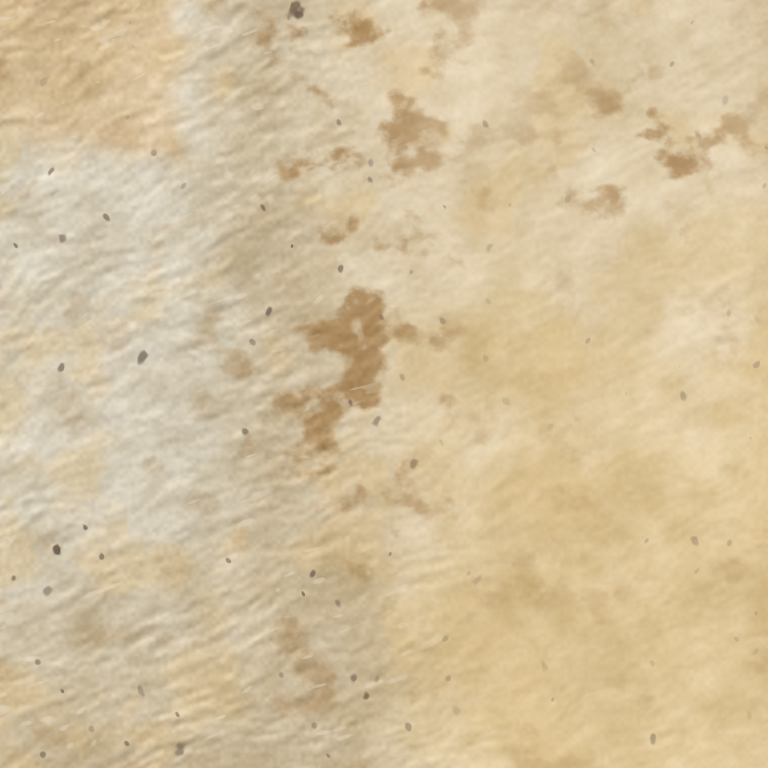
Give the GLSL for this texture, as a Shadertoy shader.

```glsl
// Weathered parchment: pale rough fibres at left, warm smooth ochre at right, rusty stains and dark specks.

float hash(vec2 p) {
    vec3 q = fract(vec3(p.xyx) * 0.1031);
    q += dot(q, q.yzx + 33.33);
    return fract((q.x + q.y) * q.z);
}

float noise(vec2 p) {
    vec2 cell = floor(p), f = fract(p);
    f = f * f * (3.0 - 2.0 * f);
    return mix(mix(hash(cell), hash(cell + vec2(1, 0)), f.x),
               mix(hash(cell + vec2(0, 1)), hash(cell + vec2(1, 1)), f.x), f.y);
}

// Layered noise, rotated between octaves to hide the lattice
float fbm(vec2 p) {
    float sum = 0.0, amplitude = 0.5;
    for (int i = 0; i < 5; i++) {
        sum += amplitude * noise(p);
        p = mat2(1.6, 1.2, -1.2, 1.6) * p + 17.3;
        amplitude *= 0.5;
    }
    return sum / 0.97;
}

// Height of the matted fibres, stretched along a gently rising direction
float fibreHeight(vec2 uv) {
    vec2 bend = vec2(noise(uv * 13.0), noise(uv * 13.0 + 40.0)) * 0.03;
    vec2 p = mat2(0.92, -0.39, 0.39, 0.92) * (uv + bend);
    return 0.6 * noise(p * vec2(32, 85)) + 0.4 * noise(p * vec2(65, 150) + 9.0);
}

// Scattered specks, returned as coverage; one candidate per grid cell
float specks(vec2 uv, float cells, float chance, float size) {
    vec2 home = floor(uv * cells);
    float cover = 0.0;
    for (int j = -1; j <= 1; j++)
    for (int i = -1; i <= 1; i++) {
        vec2 id = home + vec2(i, j);
        float seed = hash(id + cells * 3.0);
        vec2 centre = (id + vec2(hash(id + 71.0), hash(id + 137.0))) / cells;
        vec2 d = uv - centre;
        d.x = (d.x + d.y * (seed / chance - 0.5)) * 1.3;
        float radius = size * mix(0.4, 1.0, hash(id + 211.0));
        float dist = length(d) + (noise(uv * 160.0) - 0.5) * radius * 0.8;
        float strength = mix(0.4, 1.0, hash(id + 307.0));
        float dot1 = 1.0 - smoothstep(radius * 0.4, radius * 1.2, dist);
        cover = max(cover, step(seed, chance) * strength * dot1);
    }
    return cover;
}

void mainImage(out vec4 fragColor, in vec2 fragCoord) {
    vec2 uv = fragCoord / iResolution.xy;
    float broad = fbm(uv * 4.0 + 3.0) - 0.5;
    float cloud = fbm(uv * 9.0 + 25.0) - 0.5;
    float mottle = fbm(uv * 26.0 + 51.0) - 0.5;
    vec2 warped = uv + vec2(broad, cloud) * 0.16;

    // Large areas: ochre right, greyish middle, pale left, tan upper corner
    float rough = 1.0 - smoothstep(0.38, 0.66, warped.x + 0.1 * (uv.y - 0.5));
    float pale = (1.0 - smoothstep(0.22, 0.36, warped.x)) * smoothstep(0.02, 0.34, warped.y);
    float corner = (1.0 - smoothstep(0.23, 0.27, uv.x + cloud * 0.08))
                 * smoothstep(0.79, 0.84, uv.y + cloud * 0.14 + uv.x * 0.06);
    vec3 ochre = mix(vec3(0.87, 0.775, 0.595), vec3(0.86, 0.79, 0.66),
                     smoothstep(0.3, 0.85, uv.y + cloud * 0.9 + (0.72 - uv.x) * 0.5));
    vec3 color = mix(ochre, vec3(0.79, 0.725, 0.605), rough);
    color = mix(color, vec3(0.835, 0.80, 0.72), pale * 0.95);
    color = mix(color, vec3(0.83, 0.73, 0.575), corner * 0.9);

    // Cloudy toning
    color += cloud * vec3(0.12, 0.13, 0.15) + mottle * vec3(0.10, 0.12, 0.16);
    color = mix(color, vec3(0.86, 0.75, 0.55),
                0.4 * smoothstep(0.04, 0.2, fbm(uv * 11.0 + 83.0) - 0.5));

    // Rusty stains in a central band and toward the upper right
    float band = exp(-pow((uv.x - 0.45) / 0.17, 2.0)) * (0.55 + 0.45 * smoothstep(0.2, 0.5, uv.y));
    float upper = exp(-dot((uv - vec2(0.85, 0.8)) / vec2(0.16, 0.13),
                           (uv - vec2(0.85, 0.8)) / vec2(0.16, 0.13)));
    float blot = fbm(uv * vec2(19, 23) + 111.0) + 0.12 * max(band, upper);
    float stain = smoothstep(0.62, 0.82, blot) * max(band, max(upper, 0.25));
    color = mix(color, vec3(0.62, 0.47, 0.29), stain * 0.75);

    // Side-lit fibres, strongest on the rough areas, plus fine grain
    float slope = fibreHeight(uv + vec2(-0.0015, 0.0035)) - fibreHeight(uv - vec2(-0.0015, 0.0035));
    float relief = mix(0.045, 0.13, max(rough, corner)) * (0.65 + 0.7 * noise(uv * 16.0 + 5.0));
    color += slope * relief * vec3(1.0, 1.0, 0.98);
    color += (noise(uv * 190.0) - 0.5) * mix(0.025, 0.05, rough);

    // Pale torn flecks and dark specks
    float fleck = smoothstep(0.73, 0.86, fibreHeight(uv + 4.0)) * mix(0.1, 0.4, rough);
    color = mix(color, vec3(0.92, 0.88, 0.79), fleck);
    float density = mix(0.4, 1.0, rough) * (1.0 - 0.7 * corner);
    vec3 speckColor = mix(vec3(0.36, 0.25, 0.18), vec3(0.25, 0.24, 0.23), noise(uv * 9.0 + 60.0));
    color = mix(color, speckColor, specks(uv, 9.0, 0.16, 0.013) * density * 0.85);
    color = mix(color, speckColor + 0.1, specks(uv, 26.0, 0.14, 0.007) * density * 0.75);

    fragColor = vec4(clamp(color, 0.0, 1.0), 1.0);
}
```
